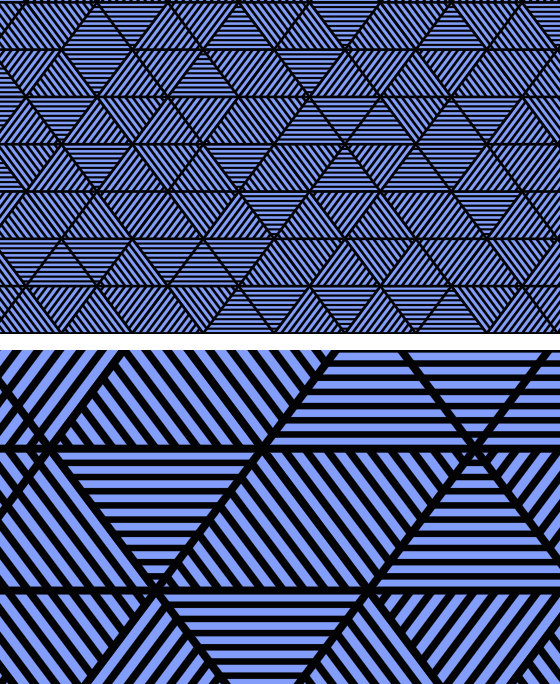
Top, the full canvas; bottom, a detail of the centre.
Reproduce this pattern procedurally as a WebGL 2 fragment shader.

```glsl
#version 300 es
precision highp float;
// A lattice of flat triangles, each hatched parallel to one of its own sides.
// Three skewed axes give the lattice lines, the triangle index and the hatching;
// a hash of the index picks which axis each triangle is hatched along.

uniform vec2 u_resolution;
out vec4 outColor;

// Lengths are fractions of the canvas height.
const vec2  CELL       = vec2(0.2122, 0.1416);  // triangle base and height
const vec2  ORIGIN     = vec2(0.1840, 0.0018);  // one lattice vertex
const float LINE_WIDTH = 0.0080;                // lattice lines
const float STRIPES    = 10.0;                  // hatch lines per triangle
const float DARK_SHARE = 0.46;                  // dark part of a hatch period
const float SOFTNESS   = 0.7;                   // edge half-width in pixels
const float SEED       = 7.0;
const vec3  INK        = vec3(0.010, 0.010, 0.020);
const vec3  BLUE       = vec3(0.510, 0.620, 0.980);

float hash(vec3 cell) {
    uvec3 n = uvec3(ivec3(cell) + 1024);
    uint h = n.x * 73856093u ^ n.y * 19349663u ^ n.z * 83492791u ^ uint(SEED) * 2654435u;
    h = (h ^ (h >> 16)) * 73244475u;
    h = (h ^ (h >> 15)) * 73244475u;
    h ^= h >> 16;
    return float(h & 65535u) / 65536.0;
}

// Distance to the nearest integer on each axis.
vec3 toInteger(vec3 v) {
    return abs(v - floor(v + 0.5));
}

void main() {
    vec2 p = gl_FragCoord.xy / u_resolution.y;
    float edge = SOFTNESS / u_resolution.y;

    // Axes: height, rising diagonal, falling diagonal; integers lie on lines.
    vec2 q = (p - ORIGIN) / CELL;
    vec3 axes = vec3(q.y, q.x - 0.5 * q.y, q.x + 0.5 * q.y);

    // True spacing between neighbouring lines along each axis.
    float side = length(vec2(0.5 * CELL.x, CELL.y));
    float diagonalGap = CELL.x * CELL.y / side;
    vec3 gap = vec3(CELL.y, diagonalGap, diagonalGap);

    // Hatching along the axis chosen for this triangle.
    float pick = floor(hash(floor(axes)) * 3.0);
    vec3 chosen = vec3(equal(vec3(pick), vec3(0.0, 1.0, 2.0)));
    vec3 hatch = (toInteger(axes * STRIPES) - 0.5 * DARK_SHARE) * gap / STRIPES;
    float light = smoothstep(-edge, edge, dot(hatch, chosen));

    // Lattice lines over the hatching.
    vec3 lines = toInteger(axes) * gap;
    float nearest = min(lines.x, min(lines.y, lines.z));
    light *= smoothstep(-edge, edge, nearest - 0.5 * LINE_WIDTH);

    outColor = vec4(mix(INK, BLUE, light), 1.0);
}
```
